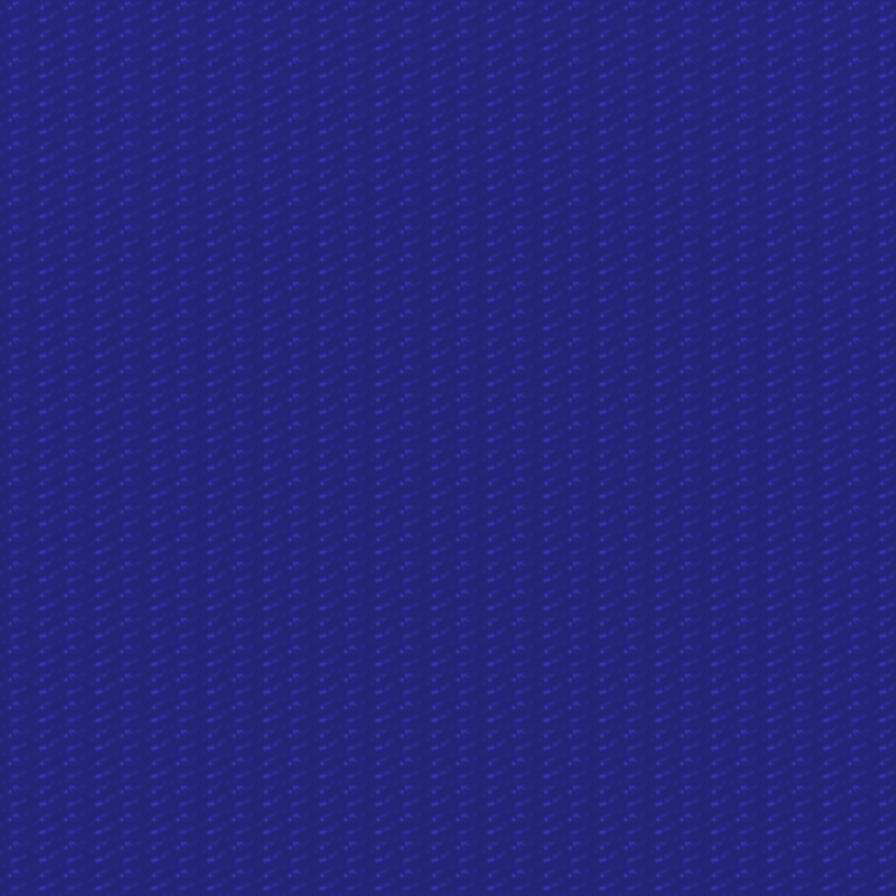
Reproduce this texture procedurally as a Shadertoy shader.

```glsl
const vec2 TILE = vec2(2.0, 1.0);   // two alternating columns per repeat
const float ROWS = 32.0;
const vec3 BASE  = vec3(0.137, 0.143, 0.463);
const vec3 SHEEN = vec3(0.168, 0.172, 0.565);
const vec3 GLINT = vec3(0.225, 0.235, 0.770);

float hash(vec2 p) {
    return fract(sin(dot(p, vec2(127.1, 311.7))) * 4375.85);
}

// Shortest offset on the repeating tile
vec2 wrapTile(vec2 d) {
    return d - TILE * floor(d / TILE + 0.5);
}

// Soft rounded mark lying along a direction
float mark(vec2 p, vec2 centre, vec2 halfSpan, float width) {
    vec2 d = wrapTile(p - centre);
    float t = clamp(dot(d, halfSpan) / max(dot(halfSpan, halfSpan), 0.0001), -1.0, 1.0);
    d -= halfSpan * t;
    return exp(-dot(d, d) / (width * width));
}

// Slanted ridge, two per unit vertically and one horizontally
float twillRidge(vec2 p, float phase, float halfWidth) {
    float d = abs(fract(2.0 * p.y - p.x - phase + 0.5) - 0.5);
    return 1.0 - smoothstep(0.0, halfWidth, d);
}

// Cellular flecks that repeat with the tile
float cellFlecks(vec2 p, float density, float width) {
    vec2 g = p * density;
    vec2 cell = floor(g);
    float sum = 0.0;
    for (int y = -1; y <= 1; y++) {
        for (int x = -1; x <= 1; x++) {
            vec2 id = cell + vec2(x, y);
            vec2 key = mod(id, TILE * density);
            vec2 seed = vec2(hash(key + 3.1), hash(key + 17.7));
            vec2 d = g - id - seed;
            float strength = hash(key + 41.3);
            sum = max(sum, strength * exp(-dot(d, d) / (width * width)));
        }
    }
    return sum;
}

void mainImage(out vec4 fragColor, in vec2 fragCoord) {
    vec2 uv = fragCoord / iResolution.xy;
    vec2 weave = uv * ROWS;
    float pixel = ROWS / min(iResolution.x, iResolution.y);
    float width = max(0.07, 0.9 * pixel);

    // Mottled sheen on the raised diagonals
    float ridge = twillRidge(weave, 0.02, 0.5);
    float flecks = cellFlecks(weave, 4.0, 0.38);
    vec3 color = mix(BASE, SHEEN, ridge * 0.12 + flecks * (0.2 + 0.7 * ridge));

    // Each column carries a dot pair and a short dash, slightly varied
    float glint = 0.0;
    for (int i = 0; i < 2; i++) {
        float odd = float(i);
        vec2 origin = vec2(odd, 0.0);
        float dotX = mix(0.35, 0.50, odd);
        glint = max(glint, 0.95 * mark(weave, origin + vec2(dotX, 0.72), vec2(0.0), width));
        glint = max(glint, mix(0.75, 0.4, odd)
            * mark(weave, origin + vec2(dotX + 0.2, 0.88), vec2(0.03, 0.01), width));
        glint = max(glint, mix(0.6, 0.9, odd)
            * mark(weave, origin + vec2(0.53, 0.28), vec2(0.06, 0.015), width));
        glint = max(glint, mix(0.3, 0.5, odd)
            * mark(weave, origin + vec2(0.84, 0.40), vec2(0.03, 0.015), width));
    }
    color = mix(color, GLINT, 0.9 * glint);

    // Slight fading from the top down
    float fade = 0.025 * smoothstep(0.6, 1.0, uv.y) + 0.008 * sin(uv.x * 6.0 + 1.5);
    fragColor = vec4(color * (0.99 + fade), 1.0);
}
```
